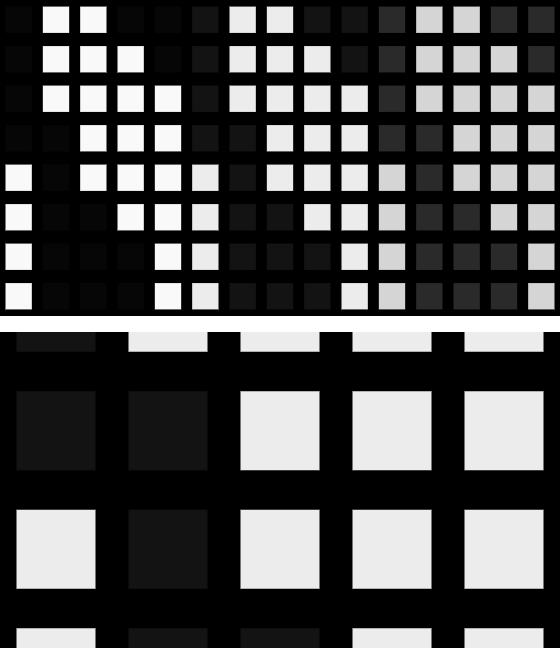
Top, the full canvas; bottom, a detail of the centre.
Write a WebGL 2 fragment shader that draws this pattern.

```glsl
#version 300 es
precision highp float;
// Grid of squares, 15 by 8, with a slanted lit band repeated in three fading panels.

uniform vec2 u_resolution;
out vec4 outColor;

const vec2 GRID = vec2(15.0, 8.0);
const float PANEL_COLUMNS = 5.0;
const float SQUARE_SIDE = 1.0 / 12.0;     // in canvas heights
const float BAND_SLOPE = 1.5;             // rows per column
const float BAND_HALF_HEIGHT = 2.75;      // rows
const vec3 PANEL_FADE = vec3(0.025, 0.073, 0.165);
const vec3 BACKGROUND = vec3(0.0);

// Signed distance to an axis-aligned box
float boxDistance(vec2 p, vec2 halfSize) {
    vec2 q = abs(p) - halfSize;
    return length(max(q, 0.0)) + min(max(q.x, q.y), 0.0);
}

// Coverage of a shape, smoothed over one pixel
float coverage(float dist, float pixel) {
    return clamp(0.5 - dist / pixel, 0.0, 1.0);
}

// 1 where the cell lies in the band that descends across its panel
float bandLit(vec2 cell, float slope, float halfHeight) {
    float column = mod(cell.x - 1.0, PANEL_COLUMNS);
    return step(abs(cell.y - slope * column), halfHeight);
}

// Lit and unlit greys move toward each other as the fade grows
vec3 squareColor(float lit, float fade) {
    return vec3(mix(fade, 1.0 - fade, lit));
}

void main() {
    float pixel = 1.0 / u_resolution.y;
    vec2 canvas = u_resolution * pixel;
    vec2 p = gl_FragCoord.xy * pixel;

    // Cell indices, with rows counted from the top
    vec2 cellSize = canvas / GRID;
    vec2 gridPos = vec2(p.x, canvas.y - p.y) / cellSize;
    vec2 cell = floor(gridPos);
    vec2 local = (fract(gridPos) - 0.5) * cellSize;

    // Tone of this cell
    int panel = clamp(int(cell.x / PANEL_COLUMNS), 0, 2);
    float lit = bandLit(cell, BAND_SLOPE, BAND_HALF_HEIGHT);
    vec3 tone = squareColor(lit, PANEL_FADE[panel]);

    // Square on the background
    float dist = boxDistance(local, vec2(0.5 * SQUARE_SIDE));
    outColor = vec4(mix(BACKGROUND, tone, coverage(dist, pixel)), 1.0);
}
```
